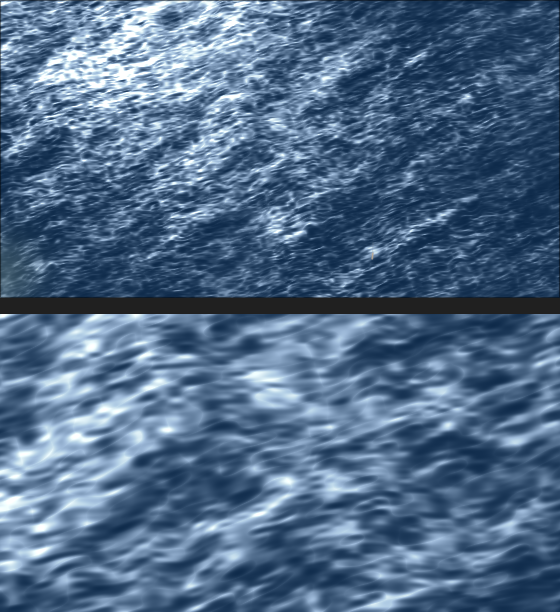
Top, the full canvas; bottom, a detail of the centre.
Reproduce this texture procedurally as a Shadertoy shader.

```glsl
// Wind-rippled blue sea seen from above, with sun glare at the upper left and a tiny boat.

float hash(vec2 cell) {
    vec3 h = fract(vec3(cell.xyx) * vec3(0.1031, 0.1030, 0.0973));
    h += dot(h, h.yzx + 33.33);
    return fract((h.x + h.y) * h.z);
}

// Smooth value noise from -1 to 1
float noise(vec2 p) {
    vec2 i = floor(p), f = fract(p);
    vec2 u = f * f * (3.0 - 2.0 * f);
    float low = mix(hash(i), hash(i + vec2(1, 0)), u.x);
    float high = mix(hash(i + vec2(0, 1)), hash(i + vec2(1, 1)), u.x);
    return 2.0 * mix(low, high, u.y) - 1.0;
}

// Noise stretched along a crest that climbs to the right by the given angle
float crests(vec2 p, float angle, vec2 frequency) {
    vec2 along = vec2(cos(angle), sin(angle));
    vec2 across = vec2(-along.y, along.x);
    return noise(vec2(dot(p, along), dot(p, across)) * frequency + frequency.yx);
}

// Thin bright lines along the zero crossings of the crests
float ridges(vec2 p, float angle, vec2 frequency) {
    return 0.34 - abs(crests(p, angle, frequency));
}

// Sum of swell, chop and fine ripples
float waterRelief(vec2 p) {
    vec2 drift = vec2(noise(p * 5.0), noise(p * 5.0 + 40.0));
    vec2 q = p + 0.014 * drift + 0.004 * vec2(noise(p * 24.0), noise(p * 24.0 + 70.0));
    float swell = 0.40 * crests(q, 0.78, vec2(3.0, 12.0))
                + 0.46 * crests(q, 0.70, vec2(4.5, 22.0));
    float chop = 0.42 * crests(q, 0.48, vec2(11.0, 38.0))
               + 0.85 * ridges(q, 0.38, vec2(15.0, 48.0));
    float ripples = 0.56 * crests(q, 0.26, vec2(26.0, 92.0))
                  + 0.85 * ridges(q, 0.34, vec2(30.0, 95.0))
                  + 0.66 * crests(q, 0.14, vec2(58.0, 190.0));
    return swell + chop + ripples * (1.0 + 0.3 * drift.x);
}

// Broad sun glare, leaning to the right as it fades downward
float sunGlare(vec2 p) {
    vec2 d = p - vec2(0.48 + 0.35 * (1.0 - p.y), 1.02);
    d /= vec2(0.82, 0.95);
    return 2.2 * exp(-dot(d, d)) - 1.06;
}

// Navy through steel blue to near white
vec3 seaColor(float level) {
    float red = level - 0.11 + 0.05 * smoothstep(0.8, 1.0, level);
    float blue = level + 0.125 - 0.11 * smoothstep(0.7, 1.0, level);
    return clamp(vec3(red, level, blue), 0.0, 1.0);
}

float segmentDistance(vec2 p, vec2 a, vec2 b) {
    vec2 ab = b - a;
    return length(p - a - ab * clamp(dot(p - a, ab) / dot(ab, ab), 0.0, 1.0));
}

void mainImage(out vec4 fragColor, in vec2 fragCoord) {
    vec2 p = fragCoord / iResolution.y;
    float aspect = iResolution.x / iResolution.y;
    float pixel = 1.0 / iResolution.y;

    // Soft response: flat dark troughs, bright glints
    float relief = waterRelief(p);
    float light = sunGlare(p) + 1.12 * relief;
    float level = 0.185 + 0.195 * log(1.0 + exp(2.0 * light + 0.4)) + 0.016 * relief;
    vec3 color = seaColor(level);

    // Murky shallow water in the lower left corner
    float shallow = exp(-dot(p - vec2(0.0, 0.08), p - vec2(0.0, 0.08)) * 60.0);
    color = mix(color, vec3(0.36, 0.46, 0.48), 0.5 * shallow);

    // Small boat with a faint mast
    float mast = segmentDistance(p, vec2(1.251, 0.155), vec2(1.252, 0.185)) - 0.0008;
    float hull = segmentDistance(p, vec2(1.249, 0.132), vec2(1.251, 0.15)) - 0.0025;
    color = mix(color, vec3(0.45, 0.50, 0.55), 0.5 * smoothstep(pixel, -pixel, mast));
    color = mix(color, vec3(0.72, 0.66, 0.58), smoothstep(pixel, -pixel, hull));

    // Thin dark rim
    vec2 inset = min(p, vec2(aspect, 1.0) - p);
    color *= mix(0.5, 1.0, smoothstep(0.001, 0.006, min(inset.x, inset.y)));

    fragColor = vec4(color, 1.0);
}
```
